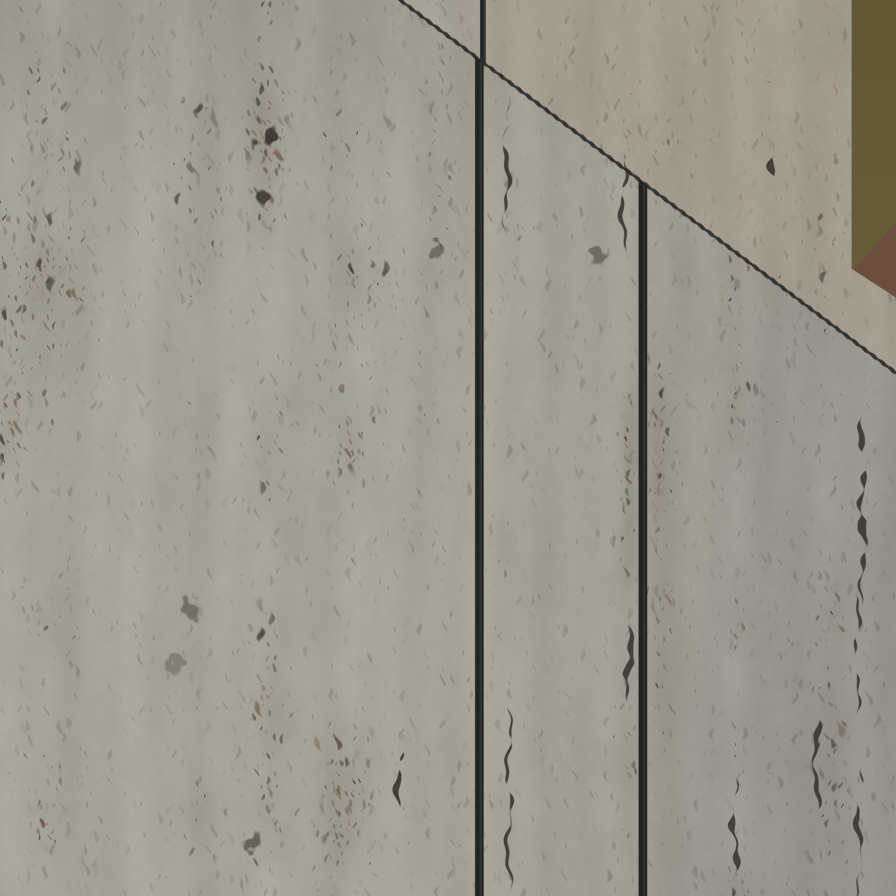
Write a WebGL 2 fragment shader that draws this texture.

```glsl
#version 300 es
precision highp float;
// Pitted travertine slabs split by dark joints, with an olive panel at the upper right.

#define JOINT_HALF_WIDTH 0.0048
#define SEAM_HALF_WIDTH 0.0021
#define SEAM_SLOPE 0.752
#define PIT_STRENGTH 0.72
#define SPECKLE_STRENGTH 0.2
#define STREAK_AMOUNT 0.011
#define MOTTLE_AMOUNT 0.032

uniform vec2 u_resolution;
out vec4 fragColor;

const vec3 PALE = vec3(0.655, 0.645, 0.602);
const vec3 GREY = vec3(0.585, 0.572, 0.55);
const vec3 WARM = vec3(0.64, 0.612, 0.563);
const vec3 DARK = vec3(0.2, 0.185, 0.16);
const vec3 RUST = vec3(0.4, 0.285, 0.205);
const vec3 JOINT = vec3(0.135, 0.14, 0.125);
const vec3 OLIVE = vec3(0.36, 0.325, 0.195);
const vec3 BROWN = vec3(0.42, 0.305, 0.235);

// Pitted bands: x, half width, density
const vec3 BANDS[11] = vec3[11](
  vec3(.055, .035, .17), vec3(.22, .025, .25), vec3(.298, .017, .35),
  vec3(.385, .038, .25), vec3(.487, .018, .22), vec3(.567, .012, .16),
  vec3(.7, .012, .27), vec3(.738, .014, .24), vec3(.822, .014, .3),
  vec3(.866, .014, .24), vec3(.925, .017, .3));

// Dense pit clusters: centre, radii
const vec4 CLUSTERS[9] = vec4[9](
  vec4(.035, .67, .045, .11), vec4(.01, .52, .016, .06), vec4(.295, .85, .018, .07),
  vec4(.4, .69, .024, .05), vec4(.393, .5, .016, .04), vec4(.3, .21, .017, .08),
  vec4(.385, .1, .026, .05), vec4(.735, .49, .012, .12), vec4(.703, .47, .009, .09));

// Upright cracks: centre, half length, half width
const vec4 CRACKS[11] = vec4[11](
  vec4(.565, .815, .085, .0024), vec4(.568, .09, .15, .0022), vec4(.963, .44, .12, .005),
  vec4(.956, .27, .07, .0038), vec4(.959, .07, .08, .0032), vec4(.911, .15, .055, .0062),
  vec4(.702, .26, .045, .0042), vec4(.82, .06, .075, .005), vec4(.446, .13, .032, .0046),
  vec4(.696, .77, .055, .0028), vec4(.864, .81, .035, .0045));

// Larger hollows: centre, radius, darkness
const vec4 HOLLOWS[8] = vec4[8](
  vec4(.302, .848, .012, .85), vec4(.286, .841, .008, .85), vec4(.295, .78, .009, .8),
  vec4(.49, .721, .012, .45), vec4(.667, .718, .011, .45), vec4(.281, .058, .012, .55),
  vec4(.213, .319, .013, .42), vec4(.196, .26, .013, .3));

vec2 hash2(vec2 p) {
  vec3 q = fract(p.xyx * vec3(.1031, .103, .0973));
  q += dot(q, q.yzx + 33.33);
  return fract((q.xx + q.yz) * q.zy);
}

float noise(vec2 p) {
  vec2 i = floor(p), f = fract(p);
  f = f * f * (3.0 - 2.0 * f);
  return mix(mix(hash2(i).x, hash2(i + vec2(1, 0)).x, f.x),
             mix(hash2(i + vec2(0, 1)).x, hash2(i + 1.0).x, f.x), f.y);
}

float stroke(float d, float halfWidth, float aa) {
  return 1.0 - smoothstep(halfWidth - aa, halfWidth + aa, abs(d));
}

// Scattered tilted ellipses: darkness, rustiness
vec2 pits(vec2 q, float density, float seed) {
  vec2 result = vec2(0);
  for (int k = 0; k < 9; k++) {
    vec2 id = floor(q) + vec2(k % 3 - 1, k / 3 - 1);
    vec2 pick = hash2(id + seed), shape = hash2(id + seed + 71.0);
    vec2 d = q - id - 0.2 - 0.6 * hash2(id + seed + 23.0);
    d.x += d.y * (shape.x - 0.35) * 1.3;
    float r = length(d * vec2(1.5, 0.9)) / mix(0.16, 0.48, shape.y * shape.y);
    float mask = (1.0 - smoothstep(0.55, 1.2, r)) * smoothstep(0.0, 0.12, density - pick.x);
    mask *= mix(0.35, 1.0, pick.y);
    if (mask > result.x) result = vec2(mask, smoothstep(0.45, 1.0, shape.x));
  }
  return result;
}

float pitDensity(vec2 p) {
  float density = 0.035;
  for (int i = 0; i < 11; i++) {
    float d = (p.x - BANDS[i].x) / BANDS[i].y;
    density += BANDS[i].z * exp(-d * d) * smoothstep(0.2, 0.8, noise(vec2(float(i) * 9.0, p.y * 13.0)));
  }
  for (int i = 0; i < 9; i++) {
    vec2 d = (p - CLUSTERS[i].xy) / CLUSTERS[i].zw;
    density += 0.5 * exp(-dot(d, d));
  }
  return density;
}

void main() {
  vec2 p = gl_FragCoord.xy / u_resolution;
  float aa = 0.8 / min(u_resolution.x, u_resolution.y);
  float seam = (p.y - 0.9323 + SEAM_SLOPE * (p.x - 0.5365)) / length(vec2(1, SEAM_SLOPE));
  float above = smoothstep(-aa, aa, seam);

  // Stone tone, streaks and mottling
  vec3 col = mix(PALE, GREY, smoothstep(0.45, 1.0, p.x) * (1.0 - 0.45 * p.y));
  col = mix(col, WARM, above * smoothstep(0.45, 0.6, p.x));
  col -= 0.035 * smoothstep(0.75, 1.0, p.y) * (1.0 - above);
  col += STREAK_AMOUNT * (sin(p.x * 47.0 + 1.5 * sin(p.y * 4.0)) + 0.6 * sin(p.x * 131.0 + sin(p.y * 7.0)));
  col += MOTTLE_AMOUNT * (0.6 * noise(p * vec2(34, 20)) + 0.4 * noise(p * vec2(150, 90)) - 0.5);

  // Pits and fine speckles
  vec2 w = p + 0.0016 * vec2(sin(p.y * 310.0 + p.x * 90.0), sin(p.x * 370.0));
  float density = pitDensity(p) * mix(1.0, 0.45, above);
  col *= mix(vec3(1), vec3(0.9, 0.885, 0.87), min(density, 0.8));
  vec2 coarse = pits(w * vec2(78, 56), density * 0.75, 5.0);
  vec2 fine = pits(w * vec2(125, 92), density, 140.0);
  col = mix(col, DARK, SPECKLE_STRENGTH * pits(w * vec2(110, 65), 0.28, 310.0).x);
  col = mix(col, mix(DARK, RUST, fine.y), PIT_STRENGTH * 0.75 * fine.x);
  col = mix(col, mix(DARK, RUST, coarse.y), PIT_STRENGTH * coarse.x);

  // Hollows with ragged rims
  float ragged = 1.1 * (noise(p * 150.0) - 0.5);
  for (int i = 0; i < 8; i++) {
    float r = length((p - HOLLOWS[i].xy) * vec2(1.15, 0.8)) / HOLLOWS[i].z + ragged;
    col = mix(col, DARK, HOLLOWS[i].w * (1.0 - smoothstep(0.55, 0.95, r)));
  }

  // Wandering cracks of uneven width
  for (int i = 0; i < 11; i++) {
    vec4 c = CRACKS[i];
    float along = (p.y - c.y) / c.z;
    float wander = 0.003 * sin(p.y * 72.0 + c.x * 90.0) + 0.0015 * sin(p.y * 210.0 + c.x * 40.0);
    float rough = noise(vec2(c.x * 200.0, p.y * 75.0));
    float width = c.w * max(0.0, 1.0 - along * along) * smoothstep(0.1, 0.75, rough);
    float mask = stroke(p.x - c.x - wander, width, aa) * smoothstep(0.0, 0.0012, width);
    col = mix(col, DARK, 0.85 * mask);
  }

  // Olive panel with a brown underside
  vec2 b = p - vec2(0.9505, 0.7);
  float panel = smoothstep(-aa, aa, b.x) * smoothstep(-aa, aa, b.y + 0.65 * b.x);
  float under = smoothstep(-0.002, 0.002, 1.14 * b.x - b.y - 0.0044);
  col = mix(col, mix(OLIVE * (1.12 - 0.25 * b.y), BROWN, under), panel);

  // Upright joints and the sloping seam
  float left = p.x - mix(0.535, 0.539, above), right = p.x - 0.7175;
  float joints = max(stroke(left, JOINT_HALF_WIDTH * mix(1.0, 0.65, above), aa),
                     stroke(right, JOINT_HALF_WIDTH, aa) * (1.0 - above));
  float inner = stroke(min(abs(left - 0.0015), abs(right - 0.0015)), 0.0012, aa);
  col = mix(col, JOINT + 0.07 * inner, joints);
  float seamWidth = SEAM_HALF_WIDTH * (0.85 + 0.25 * sin(p.x * 620.0));
  col = mix(col, JOINT + 0.03, 0.92 * stroke(seam, seamWidth, aa));

  fragColor = vec4(col, 1);
}
```
